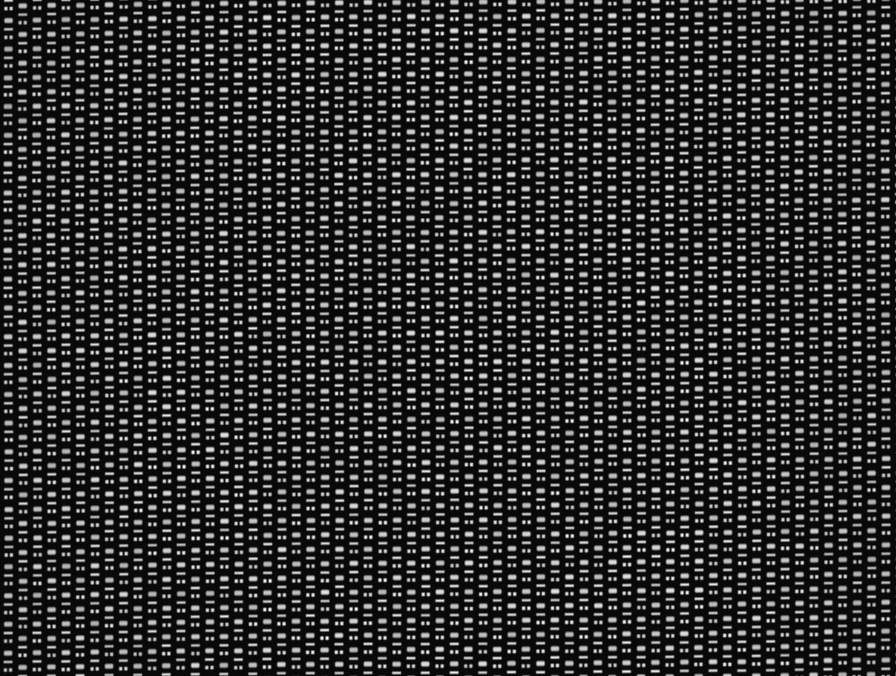
Write a WebGL 2 fragment shader that draws this texture.

```glsl
#version 300 es
precision highp float;
// Black woven mesh with staggered columns of pale pads, dashes and paired dots.

uniform vec2 u_resolution;
out vec4 fragColor;

// Layout in column widths: a repeat is one wide and PERIOD tall.
const float COLUMNS_PER_HEIGHT = 47.0;
const float PERIOD = 2.0;
const float STAGGER = 1.0;
const vec2 PHASE = vec2(0.07, 0.65);
const float CELL_BOTTOM = -1.6;
const float ROW_SLOPE = 0.008;
const float WARP = 0.03;
const float JITTER = 0.03;

// Half sizes and offsets of the marks, measured from the pad.
const vec2 PAD_HALF = vec2(0.29, 0.18);
const vec2 DASH_HALF = vec2(0.30, 0.085);
const vec2 DOT_HALF = vec2(0.105, 0.12);
const float DASH_Y = -0.61;
const float DOT_Y = -1.17;
const float DOT_X = 0.18;
const float SOFTNESS = 0.095;

// Tones.
const vec3 CLOTH = vec3(0.035);
const vec3 THREAD = vec3(1.0);
const float PAD_LIGHT = 0.90;
const float DASH_LIGHT = 0.96;
const float DOT_LIGHT = 1.0;
const float WEAR = 0.18;

float hash(vec2 p) {
    return fract(sin(dot(p, vec2(127.1, 311.7))) * 43758.5453);
}

float noise(vec2 p) {
    vec2 i = floor(p);
    vec2 f = fract(p);
    f = f * f * (3.0 - 2.0 * f);
    float low = mix(hash(i), hash(i + vec2(1.0, 0.0)), f.x);
    float high = mix(hash(i + vec2(0.0, 1.0)), hash(i + 1.0), f.x);
    return mix(low, high, f.y);
}

// Soft coverage of a rounded box centred on the origin.
float mark(vec2 p, vec2 halfSize) {
    float radius = 0.7 * min(halfSize.x, halfSize.y);
    vec2 q = abs(p) - halfSize + radius;
    float d = length(max(q, 0.0)) + min(max(q.x, q.y), 0.0) - radius;
    return 1.0 - smoothstep(-SOFTNESS, SOFTNESS, d);
}

// Brightness left after uneven wear of one mark.
float worn(vec2 cell, float salt) {
    return 1.0 - WEAR * hash(cell + salt);
}

void main() {
    vec2 centred = (gl_FragCoord.xy - 0.5 * u_resolution) / u_resolution.y;
    vec2 grid = centred * COLUMNS_PER_HEIGHT + PHASE;

    // Rows climb slightly to the right, and the cloth sways a little.
    grid.y -= ROW_SLOPE * grid.x;
    grid += WARP * vec2(sin(centred.y * 7.0), sin(centred.x * 6.0));

    // Every second column slides by half a repeat.
    float column = floor(grid.x);
    float along = grid.y + STAGGER * mod(column, 2.0) - CELL_BOTTOM;
    vec2 cell = vec2(column, floor(along / PERIOD));
    vec2 p = vec2(fract(grid.x) - 0.5, mod(along, PERIOD) + CELL_BOTTOM);
    p += JITTER * (vec2(hash(cell + 3.1), hash(cell + 8.7)) - 0.5);

    // Pad, slightly brighter along its middle.
    float ridge = 1.0 - 0.18 * smoothstep(0.0, PAD_HALF.y, abs(p.y));
    float light = PAD_LIGHT * ridge * worn(cell, 1.3) * mark(p, PAD_HALF);

    // Thin dash below the pad.
    float dash = mark(p - vec2(0.0, DASH_Y), DASH_HALF);
    light = max(light, DASH_LIGHT * worn(cell, 5.9) * dash);

    // Pair of dots below the dash, folded from one.
    float dots = mark(vec2(abs(p.x) - DOT_X, p.y - DOT_Y), DOT_HALF);
    light = max(light, DOT_LIGHT * worn(cell, 9.4) * dots);

    // Faint uneven lighting, weaker toward the sides.
    float shade = 0.95 + 0.05 * noise(centred * 5.0 + 11.0);
    shade *= 1.0 - 0.06 * smoothstep(0.25, 0.75, abs(centred.x));

    fragColor = vec4(mix(CLOTH, THREAD, light * shade), 1.0);
}
```
